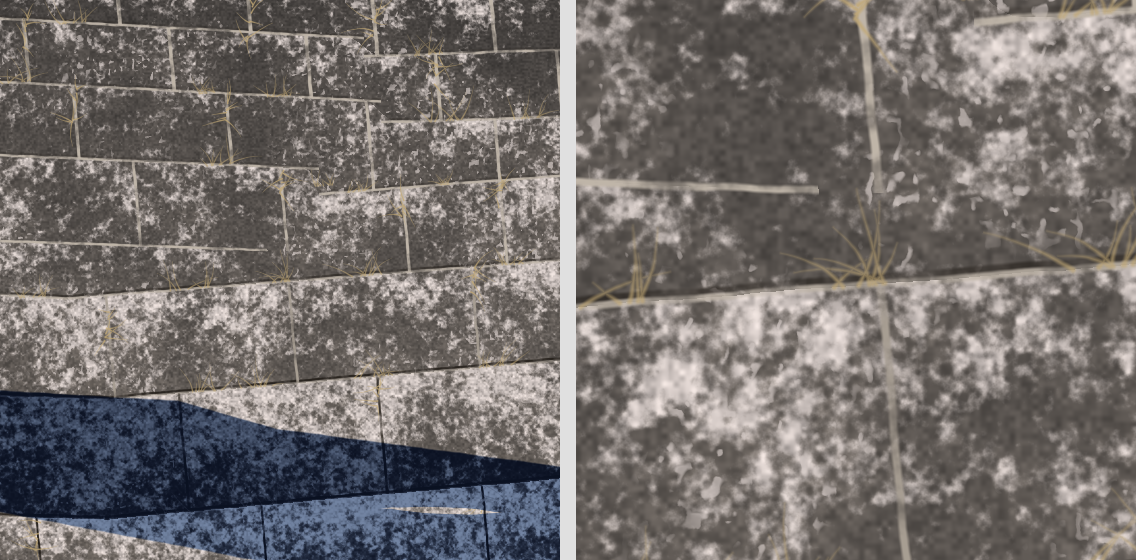
Left, the full canvas; right, a detail of the centre.
A three.js fragment shader for this texture:

```glsl
varying vec2 vUv;

const int COURSES = 7;
const int JOINTS = 5;
const int BLADES = 9;
const float SOFT = 0.0013;
const float LEAN = 0.09;
const float LEDGE_END = 0.478;
const vec3 DARK_STONE = vec3(0.27, 0.255, 0.245);
const vec3 WARM_STONE = vec3(0.45, 0.42, 0.395);
const vec3 LICHEN = vec3(0.83, 0.79, 0.775);
const vec3 MORTAR = vec3(0.75, 0.71, 0.66);
const vec3 SOIL = vec3(0.14, 0.12, 0.10);
const vec3 STRAW = vec3(0.76, 0.66, 0.46);
const vec3 DEEP_SHADE = vec3(0.04, 0.065, 0.13);
const vec3 SKY_SHADE = vec3(0.45, 0.52, 0.64);

vec4 edges[COURSES];   // left height, left slope, right height, right slope
float seams[COURSES];  // where the left run meets the right run
vec4 blocks[COURSES];  // first joint, pitch, squeeze, lichen cover
#define LAY(i, e, s, b) edges[i] = e; seams[i] = s; blocks[i] = b;

void layCourses() {
  LAY(0, vec4(0.967, -0.054, 0.878, 0.033), 0.65, vec4(0.211, 0.237, -0.005, 0.3))
  LAY(1, vec4(0.854, -0.051, 0.762, 0.029), 0.68, vec4(0.042, 0.266, -0.007, 0.3))
  LAY(2, vec4(0.723, -0.043, 0.611, 0.075), 0.57, vec4(0.13, 0.284, -0.011, 0.3))
  LAY(3, vec4(0.473, -0.05, 0.458, 0.077), 0.118, vec4(0.238, 0.284, -0.022, 0.41))
  LAY(4, vec4(0.293, -0.03, 0.27, 0.086), 0.195, vec4(0.189, 0.326, 0.0, 0.49))
  LAY(5, vec4(0.078, -0.03, 0.056, 0.089), 0.195, vec4(-0.035, 0.354, 0.0, 0.64))
  LAY(6, vec4(-0.1, 0.0, -0.1, 0.0), 0.0, vec4(0.065, 0.406, -0.004, 0.62))
}

float hash(vec2 p) { return fract(sin(dot(p, vec2(127.1, 311.7))) * 43758.5); }

float noise(vec2 p) {
  vec2 i = floor(p), f = fract(p);
  f *= f * (3.0 - 2.0 * f);
  return mix(mix(hash(i), hash(i + vec2(1, 0)), f.x),
             mix(hash(i + vec2(0, 1)), hash(i + 1.0), f.x), f.y);
}

float fbm(vec2 p) {
  float sum = 0.0, gain = 0.53;
  for (int i = 0; i < 4; i++) {
    sum += gain * noise(p);
    p = mat2(1.6, 1.2, -1.2, 1.6) * p + 7.3;
    gain *= 0.5;
  }
  return sum;
}

float line(float d, float w) { return 1.0 - smoothstep(w - SOFT, w + SOFT, abs(d)); }

float edgeY(vec4 e, float seam, float x) {
  return mix(e.x + e.y * x, e.z + e.w * x, smoothstep(seam - 0.03, seam + 0.03, x));
}

// Curved dry blades with scattered roots
float tuft(vec2 q, float spread, float size, vec2 scatter, float seed) {
  if (dot(q, q) > size * size * 2.2) return 0.0;
  float ink = 0.0;
  for (int i = 0; i < BLADES; i++) {
    float n = float(i), h = hash(vec2(seed, n + 0.5));
    float reach = size * (0.3 + 0.7 * hash(vec2(n, seed)));
    float angle = 1.57 + (h - 0.5) * spread;
    vec2 dir = vec2(cos(angle), sin(angle));
    vec2 o = q - scatter * size * (hash(vec2(seed + 3.0, n)) - 0.5);
    float along = dot(o, dir), t = clamp(along / reach, 0.0, 1.0);
    float bend = dot(o, vec2(-dir.y, dir.x)) - (fract(h * 7.0) - 0.5) * reach * t * t * 0.9;
    float d = length(vec2(along - t * reach, bend));
    ink = max(ink, line(d, mix(0.0013, 0.0004, t)) * (0.85 - 0.45 * t));
  }
  return ink;
}

void main() {
  layCourses();
  vec2 p = vUv + 0.0025 * (vec2(fbm(vUv * 40.0), fbm(vUv * 40.0 + 31.0)) - 0.5);
  float ledgeY = 0.57 - 0.035 * p.x, belowLedge = step(p.y, ledgeY);
  float top = 1.0, cover = 0.0, depth = 0.0, rank = 0.0, upperSeam = 0.0;
  float lip = 0.0, gap = 0.0, joint = 0.0, grass = 0.0;
  vec4 upper = vec4(1, 0, 1, 0);

  for (int i = 0; i < COURSES; i++) {
    float n = float(i);
    vec4 e = edges[i], b = blocks[i];
    float seam = seams[i], bottom = edgeY(e, seam, p.x);
    float inside = step(bottom, p.y) * step(p.y, top);
    float start = i == 3 ? mix(top, ledgeY, belowLedge * (1.0 - smoothstep(0.4, 0.52, p.x))) : top;
    cover += inside * b.w;
    depth += inside * clamp((start - p.y) / max(start - bottom, 0.05), 0.0, 1.0);
    rank += inside * n;

    // Course edges, broken at the seam
    float d = p.y - (p.x < seam ? e.x + e.y * p.x : e.z + e.w * p.x);
    lip = max(lip, line(d, 0.0022) * mix(0.95, 0.4, smoothstep(2.0, 5.0, n)));
    gap = max(gap, line(d - 0.004, 0.0022) * mix(0.3, 0.9, smoothstep(2.0, 4.0, n)));

    // Leaning joints and the grass rooted in them
    float open = i == 3 ? 1.0 - belowLedge * step(p.x, 0.56) : 1.0;
    for (int k = 0; k < JOINTS; k++) {
      float j = float(k), seed = n * 9.0 + j, h = hash(vec2(seed, 4.0));
      float x = b.x + j * b.y + j * j * b.z;
      joint = max(joint, inside * open * line(p.x - x - LEAN * (top - p.y), mix(0.0034, 0.0018, n / 6.0)));
      vec2 root = vec2(x + 0.003, edgeY(upper, upperSeam, x) - 0.05 * h);
      if (h > 0.4) grass = max(grass, tuft(p - root, 6.0, 0.03 + 0.03 * h, vec2(0.2, 1.3), seed));
      x = (j + hash(vec2(seed, 8.0))) / float(JOINTS);
      root = vec2(x, edgeY(e, seam, x));
      if (h < 0.7) grass = max(grass, 0.75 * tuft(p - root, 2.2, 0.03 + 0.06 * h, vec2(1.2, 0.1), seed + 70.0));
    }
    top = bottom; upper = e; upperSeam = seam;
  }
  lip = max(lip, step(p.x, LEDGE_END) * line(p.y - ledgeY, 0.0022));

  // Stone with fine lichen thickest near each upper edge
  float blotch = fbm(vUv * 9.0);
  float fleck = 0.5 * (fbm(vUv * vec2(56, 48)) + fbm(vUv * 130.0 + 9.0));
  float grain = noise(vUv * 290.0) + 0.6 * noise(vUv * 150.0) - 0.8;
  cover += 0.42 * (0.45 - depth) + 0.7 * (blotch - 0.5);
  cover += 0.25 * smoothstep(0.12, 0.0, distance(vUv, vec2(0.83, 0.96)));
  float lichen = smoothstep(0.28, 0.95, cover + 2.0 * (fleck - 0.5) + 0.14 * grain);
  vec3 color = mix(DARK_STONE, WARM_STONE, clamp(0.13 * rank + 0.8 * blotch - 0.3, 0.0, 1.0));
  color = mix(color, LICHEN, lichen * 0.92) * (1.0 + 0.3 * grain);
  float chip = smoothstep(0.72, 0.92, noise(vUv * vec2(185, 150) + 2.0 * fleck));
  color = mix(color, LICHEN, 0.7 * chip * smoothstep(0.38, 0.6, blotch));

  // Joints, edges and grass
  float wear = 0.4 + 0.6 * smoothstep(0.25, 0.65, fbm(vUv * 55.0));
  color = mix(color, SOIL, gap * wear);
  color = mix(color, mix(MORTAR, SOIL, smoothstep(3.5, 5.5, rank)), joint * wear);
  color = mix(color, MORTAR, lip * wear);
  color = mix(color, STRAW, grass);

  // Cast shadow with sunlit corner and sliver
  float x = vUv.x;
  float rim = min(0.303 - 0.06 * x, max(0.374 - 0.283 * x, 0.3 - 0.133 * x));
  float shade = smoothstep(-0.002, 0.002, rim - p.y);
  shade *= smoothstep(-0.002, 0.002, p.y - 0.086 + 0.19 * x);
  float sliver = 0.007 * smoothstep(0.65, 0.78, x) * smoothstep(0.92, 0.82, x);
  shade *= smoothstep(-0.002, 0.0, abs(p.y - 0.12 + 0.04 * x) - sliver);
  float light = dot(color, vec3(0.333)) * (rank < 5.5 ? 0.68 : 0.95);
  vec3 shaded = mix(DEEP_SHADE, SKY_SHADE, smoothstep(0.17, 0.85, light));
  gl_FragColor = vec4(mix(color, shaded, shade), 1.0);
}
```
